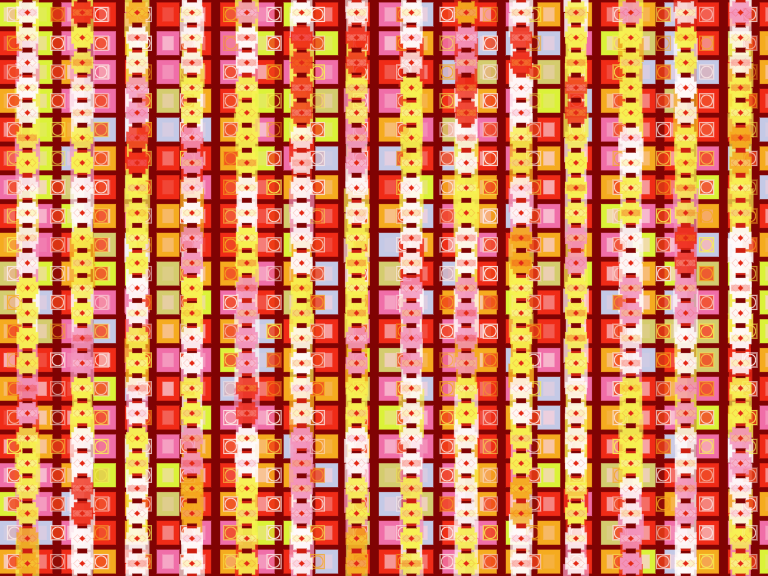
A Shadertoy shader for this pattern:

```glsl
// Woven bands: a maroon ground with 20 rows of framed tiles, a wider-spaced grid
// of circle-in-square ornaments, and 14 glowing vertical ribbons of 23 links each.
// Each layer is a repeated cell, coloured by hash and drawn with box distances.

const vec3 MAROON = vec3(0.50, 0.01, 0.01);
const vec3 RED    = vec3(0.94, 0.17, 0.09);
const vec3 ORANGE = vec3(0.96, 0.67, 0.12);
const vec3 YELLOW = vec3(0.97, 0.95, 0.32);
const vec3 PINK   = vec3(0.94, 0.43, 0.66);
const vec3 PALE   = vec3(0.99, 0.93, 0.92);
const vec3 SILVER = vec3(0.77, 0.79, 0.90);
const vec3 KHAKI  = vec3(0.83, 0.80, 0.43);

float hash(vec2 id, float seed) {
    vec3 q = fract(vec3(id.xyx + seed * 7.13) * vec3(0.1031, 0.1030, 0.0973));
    q += dot(q, q.yzx + 33.33);
    return fract((q.x + q.y) * q.z);
}

float boxDist(vec2 p, vec2 halfSize) {
    vec2 d = abs(p) - halfSize;
    return max(d.x, d.y);
}

float diamondDist(vec2 p, float radius) {
    return (abs(p.x) + abs(p.y) - radius) * 0.7071;
}

// Coverage of a distance, smoothed over about one pixel
float fill(float d, float px) {
    return 1.0 - smoothstep(-0.5 * px, 0.5 * px, d);
}

float stroke(float d, float width, float px) {
    return fill(abs(d) - 0.5 * width, px);
}

vec3 tileColor(float h) {
    if (h < 0.32) return RED;
    if (h < 0.53) return ORANGE;
    if (h < 0.70) return PINK;
    if (h < 0.81) return mix(YELLOW, vec3(0.72, 0.95, 0.10), 0.45);
    return h < 0.92 ? SILVER : KHAKI;
}

vec3 ribbonColor(float h) {
    if (h < 0.33) return vec3(1.0, 0.98, 0.98);
    if (h < 0.68) return YELLOW;
    if (h < 0.82) return mix(PINK, PALE, 0.3);
    return h < 0.92 ? RED : ORANGE;
}

// Framed tile with a lighter panel
vec3 drawTiles(vec3 base, vec2 p, float px) {
    vec2 pitch = vec2(0.0551, 0.05);
    vec2 g = (p - vec2(0.0438, 0.0)) / pitch;
    vec2 id = floor(g);
    vec2 q = (fract(g) - 0.5) * pitch;
    vec3 tint = tileColor(hash(id, 1.0));
    vec3 panel = mix(tint, vec3(0.98, 0.82, 0.86), 0.15 + 0.65 * hash(id, 2.0));
    base = mix(base, tint, fill(boxDist(q, vec2(0.0197, 0.0208)), px));
    return mix(base, panel, fill(boxDist(q, vec2(0.0098, 0.0122)), px));
}

// Circle inscribed in a square, sometimes on a red ground
vec3 drawOrnaments(vec3 base, vec2 p, float px) {
    vec2 pitch = vec2(0.0751, 0.05);
    vec2 g = (p - vec2(0.0252, 0.025)) / pitch + 0.5;
    vec2 id = floor(g);
    vec2 q = (fract(g) - 0.5) * pitch;
    float h = hash(id, 3.0);
    vec3 ink = h < 0.6 ? PALE : (h < 0.8 ? YELLOW : ORANGE);
    float square = boxDist(q, vec2(0.0122));
    float ring = length(q) - 0.0100;
    float ground = hash(id, 4.0) < 0.55 ? 0.8 : 0.15;
    base = mix(base, RED + vec3(0.0, 0.08, 0.0), ground * fill(square, px));
    float lines = max(stroke(square, 0.0018, px), stroke(ring, 0.0019, px));
    return mix(base, ink, (0.5 + 0.5 * hash(id, 5.0)) * lines);
}

// Centre of the nearest link in xy, its index in zw
vec4 linkCell(vec2 p, vec2 pitch, float shift) {
    vec2 g = p / pitch + vec2(0.0, shift);
    return vec4((fract(g) - 0.5) * pitch, floor(g));
}

// Translucent outer bands, staggered by half a link
vec3 drawWings(vec3 base, vec2 p, vec2 pitch, float px) {
    vec4 c = linkCell(p, pitch, 0.5);
    vec3 tint = ribbonColor(hash(floor(c.zw * vec2(1.0, 0.5)), 6.0));
    float reach = 0.0175 + 0.0050 * hash(c.zw, 7.0);
    float cover = fill(boxDist(c.xy, vec2(reach, 0.0207)), px);
    return mix(base, tint, cover * (0.62 + 0.3 * hash(c.zw, 8.0)));
}

// Bright links with sheer cross bands, a small diamond and dark joints
vec3 drawLinks(vec3 base, vec2 p, vec2 pitch, float px) {
    vec4 c = linkCell(p, pitch, 0.0);
    vec2 q = c.xy;
    vec3 tint = ribbonColor(hash(floor(c.zw * vec2(1.0, 0.5)), 9.0));
    float body = min(boxDist(q, vec2(0.0145, 0.0195)), boxDist(q, vec2(0.0190, 0.0105)));
    base = mix(base, tint, fill(body, px) * (0.76 + 0.22 * hash(c.zw, 10.0)));
    vec3 glow = mix(tint, ribbonColor(hash(c.zw, 11.0)), 0.45);
    base = mix(base, glow, 0.65 * fill(boxDist(q, vec2(0.0165, 0.0055)), px));
    float lattice = stroke(diamondDist(abs(q) - vec2(0.0085, 0.0), 0.0065), 0.0012, px);
    base = mix(base, mix(tint, RED, 0.5), 0.4 * lattice);
    base = mix(base, RED * 0.95, fill(diamondDist(q, 0.0048), px));
    vec2 joint = vec2(q.x, 0.5 * pitch.y - abs(q.y));
    vec3 shade = mix(MAROON, RED, 0.7 * step(0.7, hash(c.zw, 12.0)));
    return mix(base, shade, fill(boxDist(joint, vec2(0.0085, 0.0042)), px));
}

void mainImage(out vec4 fragColor, in vec2 fragCoord) {
    vec2 p = fragCoord / iResolution.y;
    float px = 1.5 / iResolution.y;
    vec2 ribbonPitch = vec2(iResolution.x / iResolution.y / 14.0, 1.0 / 23.0);
    vec3 color = drawTiles(MAROON, p, px);
    color = drawWings(color, p, ribbonPitch, px);
    color = drawOrnaments(color, p, px);
    color = drawLinks(color, p, ribbonPitch, px);
    fragColor = vec4(color, 1.0);
}
```
